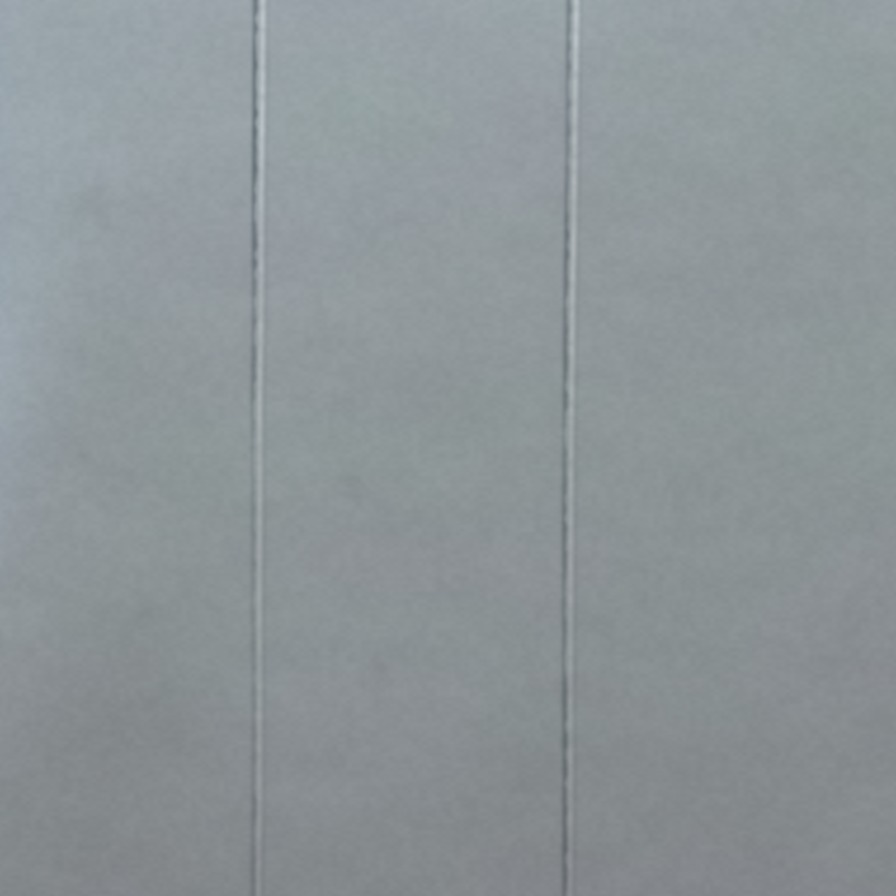
Reproduce this texture procedurally as a three.js fragment shader.

```glsl
// Painted grey board wall: wide upright planks parted by two narrow V-grooves.
// Each groove is a ragged shadow line beside a lit bevel; the paint is a soft
// light gradient with value-noise mottling, faint smudges and fine grain.
#define FIRST_GROOVE 0.2822
#define GROOVE_PITCH 0.3472
#define GROOVE_COUNT 2
#define SHADOW_WIDTH 0.0034
#define BEVEL_WIDTH 0.0036
#define SHADOW_DEPTH 0.165
#define BEVEL_GLOW 0.105
#define MOTTLE 0.024
#define GRAIN 0.016
#define SMUDGE_COUNT 9

varying vec2 vUv;

const vec3 PAINT_LIGHT = vec3(0.605, 0.650, 0.668);
const vec3 PAINT_MID = vec3(0.553, 0.585, 0.593);
const vec3 PAINT_DARK = vec3(0.510, 0.528, 0.538);

float hash(vec2 p) {
  vec3 q = fract(vec3(p.xyx) * 0.1031);
  q += dot(q, q.yzx + 33.33);
  return fract((q.x + q.y) * q.z);
}

float noise(vec2 p) {
  vec2 cell = floor(p);
  vec2 f = fract(p);
  f = f * f * (3.0 - 2.0 * f);
  float low = mix(hash(cell), hash(cell + vec2(1.0, 0.0)), f.x);
  float high = mix(hash(cell + vec2(0.0, 1.0)), hash(cell + 1.0), f.x);
  return mix(low, high, f.y);
}

float fbm(vec2 p) {
  float sum = 0.0;
  float weight = 0.5;
  for (int i = 0; i < 4; i++) {
    sum += weight * noise(p);
    p = p * 2.03 + 17.0;
    weight *= 0.5;
  }
  return sum / 0.9375;
}

float bump(float d, float width) {
  return exp(-d * d / (width * width));
}

// Light falls from the upper left; the left edge catches a cool sheen.
vec3 paint(vec2 uv) {
  float light = 0.10 + 0.84 * uv.y - 0.28 * (uv.x - 0.3) * uv.y;
  float sheen = exp(-uv.x * 14.0) * smoothstep(0.0, 0.6, uv.y);
  light += 0.28 * sheen;
  light -= 0.12 * bump(uv.x - 0.13, 0.10) * (1.0 - 0.6 * uv.y);
  light += 0.22 * (fbm(uv * vec2(3.0, 5.0) + 4.0) - 0.5);
  light = clamp(light, 0.0, 1.0);
  vec3 colour = mix(PAINT_DARK, PAINT_MID, smoothstep(0.0, 0.5, light));
  colour = mix(colour, PAINT_LIGHT, smoothstep(0.45, 1.0, light));

  // Slow drift between greenish and violet grey, then streaky mottling.
  float tint = fbm(uv * vec2(5.0, 8.0) + 31.0) - 0.5;
  colour += tint * vec3(0.012, -0.014, 0.014) + sheen * vec3(0.0, -0.004, 0.012);
  colour += MOTTLE * (fbm(uv * vec2(14.0, 26.0) + 9.0) - 0.5);
  return colour;
}

// Faint rubbed marks, mostly on the left plank.
float smudges(vec2 uv) {
  float sum = 0.0;
  for (int i = 0; i < SMUDGE_COUNT; i++) {
    float id = float(i) + 1.0;
    float across = hash(vec2(id, 3.0));
    vec2 centre = vec2(0.09 + 0.85 * pow(across, 4.0), 0.2 + 0.6 * hash(vec2(id, 8.0)));
    float radius = mix(0.007, 0.020, hash(vec2(id, 5.0)));
    vec2 d = (uv - centre) / radius;
    d += 0.8 * (vec2(noise(uv * 70.0), noise(uv * 70.0 + 40.0)) - 0.5);
    sum += exp(-dot(d, d)) * mix(0.008, 0.024, hash(vec2(id, 12.0)));
  }
  return sum;
}

// Signed brightness change of one groove: shadow on the left, bevel on the right.
float groove(vec2 uv, float id) {
  float lean = (0.004 + 0.006 * id) * max(uv.y - 0.5, 0.0);
  float wobble = 0.0012 * (noise(vec2(uv.y * 9.0, id * 7.0)) - 0.5);
  float x = uv.x - FIRST_GROOVE - id * GROOVE_PITCH - lean - wobble;

  // The first shadow deepens towards the top, the second stays even.
  float chips = noise(vec2(uv.y * 95.0, id * 13.0 + 2.0));
  float wear = fbm(vec2(uv.y * 12.0, id * 5.0 + 20.0));
  float ragged = 0.0018 * (chips - 0.5);
  float fade = mix(mix(0.42, 1.15, smoothstep(0.45, 0.85, uv.y)), 0.78, id);
  float shadow = bump(x - ragged, SHADOW_WIDTH * (0.75 + 0.4 * chips));
  shadow *= SHADOW_DEPTH * fade * (0.5 + 0.45 * chips + 0.5 * (wear - 0.5));

  // The bevel narrows and dulls towards the floor.
  float gap = mix(0.0062, 0.0088, uv.y);
  float bevel = bump(x - gap, BEVEL_WIDTH * mix(0.8, 1.0, uv.y));
  float flecks = noise(vec2(uv.y * 120.0, id * 9.0 + 50.0));
  bevel *= BEVEL_GLOW * mix(0.36, 1.0, uv.y) * (0.55 + 0.4 * wear + 0.4 * flecks);
  float rim = 0.020 * bump(x - gap - 0.0062, 0.0026);
  return bevel - shadow - rim;
}

void main() {
  vec3 colour = paint(vUv) - smudges(vUv);
  for (int i = 0; i < GROOVE_COUNT; i++) {
    colour += groove(vUv, float(i)) * vec3(1.04, 1.0, 0.97);
  }
  float grain = noise(vUv * vec2(190.0, 240.0)) + noise(vUv * 110.0 + 60.0) - 1.0;
  colour += GRAIN * grain;
  gl_FragColor = vec4(clamp(colour, 0.0, 1.0), 1.0);
}
```
